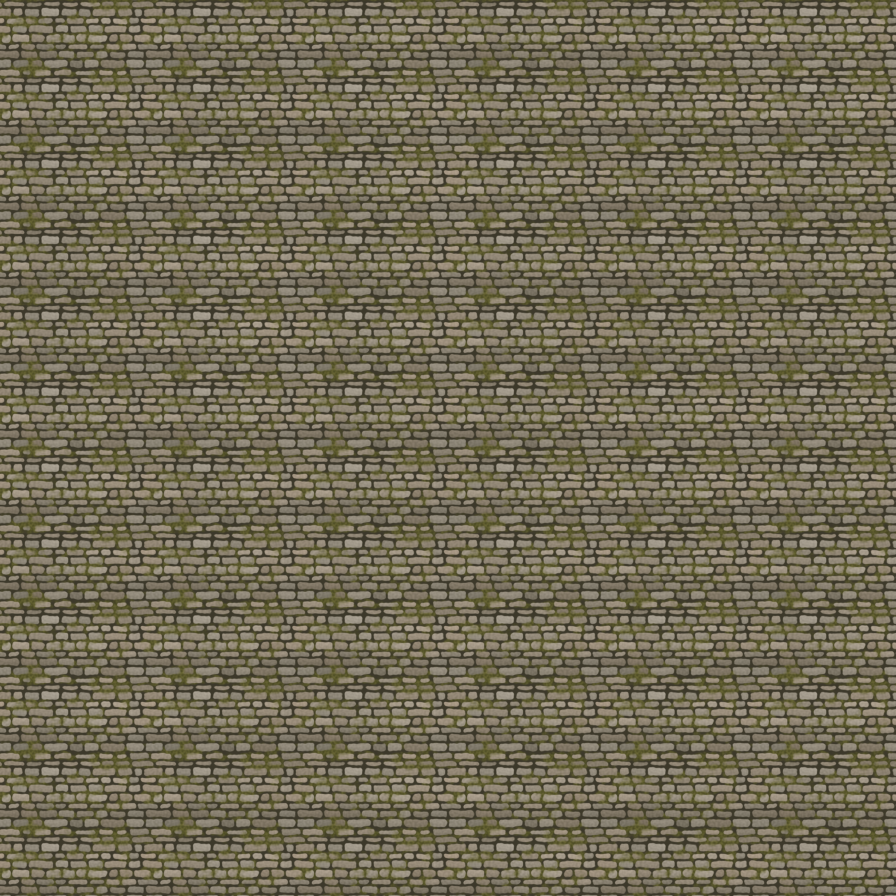
A WebGL 2 fragment shader for this texture:

```glsl
#version 300 es
precision highp float;
// Mossy dry-stone wall: one block of uneven stone courses, repeated over the canvas.
// Jittered joints bound each stone, a rounded box shapes it, and periodic
// gradient noise bends the courses, grains the faces and spreads the moss.
uniform vec2 u_resolution;
out vec4 outColor;

const vec2 REPEATS = vec2(5.91, 11.8);   // blocks across and down
const float COURSES = 9.0;               // stone courses in a block
const float BLOCK_ASPECT = 2.0;          // block width over height
const float MIN_STONES = 8.0;            // fewest stones in a course
const float COURSE_JITTER = 0.3;
const float STONE_JITTER = 0.55;
const float JOINT = 0.1;                 // half joint, in course heights
const float ROUNDING = 0.28;
const float WARP = 0.022;
const int SAMPLES = 3;                   // samples per pixel side

const vec3 STONE_DARK = vec3(0.42, 0.40, 0.345);
const vec3 STONE_LIGHT = vec3(0.66, 0.63, 0.575);
const vec3 STONE_WARM = vec3(1.04, 0.99, 0.95);
const vec3 MORTAR = vec3(0.235, 0.22, 0.165);
const vec3 MOSS_DARK = vec3(0.27, 0.27, 0.11);
const vec3 MOSS_LIGHT = vec3(0.42, 0.41, 0.20);

float hash(vec2 p) {
  vec3 q = fract(vec3(p.xyx) * vec3(0.1031, 0.1030, 0.0973));
  q += dot(q, q.yzx + 33.33);
  return fract((q.x + q.y) * q.z);
}

vec2 gradient(vec2 corner, vec2 period) {
  float angle = 6.2832 * hash(mod(corner, period) + 17.0 * period);
  return vec2(cos(angle), sin(angle));
}

// Gradient noise that wraps after a whole number of cells
float noise(vec2 p, vec2 period) {
  vec2 i = floor(p), f = p - i, e = vec2(1.0, 0.0);
  vec2 w = f * f * f * (f * (f * 6.0 - 15.0) + 10.0);
  float low = mix(dot(gradient(i, period), f),
                  dot(gradient(i + e, period), f - e), w.x);
  float high = mix(dot(gradient(i + e.yx, period), f - e.yx),
                   dot(gradient(i + 1.0, period), f - 1.0), w.x);
  return mix(low, high, w.y);
}

float blockNoise(vec2 block, vec2 cells) {
  return noise(block * cells, cells);
}

float joint(float i, float count, float seed, float jitter) {
  return i + jitter * (hash(vec2(mod(i, count), seed)) - 0.5);
}

// Jittered interval around x: wrapped index, start, end
vec3 interval(float x, float count, float seed, float jitter) {
  float i = floor(x);
  if (x < joint(i, count, seed, jitter)) i -= 1.0;
  else if (x > joint(i + 1.0, count, seed, jitter)) i += 1.0;
  return vec3(mod(i, count), joint(i, count, seed, jitter),
              joint(i + 1.0, count, seed, jitter));
}

float roundedBox(vec2 p, vec2 halfSize, float radius) {
  vec2 d = abs(p) - halfSize + radius;
  return length(max(d, 0.0)) + min(max(d.x, d.y), 0.0) - radius;
}

// Wall colour at a position counted in blocks from the upper left
vec3 wall(vec2 block, float pixel) {
  vec2 bent = block;
  bent.y += WARP * blockNoise(block, vec2(11.0, 5.0));
  bent.x += 0.5 * WARP * blockNoise(block, vec2(13.0, 9.0));
  vec2 local = fract(bent);

  // Course, then the stone within it
  float y = local.y * COURSES;
  vec3 course = interval(y, COURSES, 71.0, COURSE_JITTER);
  float rubble = step(COURSES - 1.5, course.x);
  float count = MIN_STONES + floor(3.0 * hash(vec2(course.x, 5.0)));
  float x = local.x * count + hash(vec2(course.x, 9.0)) + 0.5 * course.x;
  vec3 stone = interval(x, count, course.x + 20.0, STONE_JITTER);
  vec2 id = vec2(stone.x, course.x);

  // Rounded stone outline, in course heights
  vec2 scale = vec2(BLOCK_ASPECT * COURSES / count, 1.0);
  vec2 size = vec2(stone.z - stone.y, course.z - course.y) * scale;
  vec2 p = vec2(x - stone.y, y - course.y) * scale - 0.5 * size;
  float shrink = (0.07 + 0.16 * rubble) * hash(id + 41.0);
  float edge = roundedBox(p, 0.5 * size - JOINT - shrink, ROUNDING);
  edge += 0.09 * blockNoise(block, vec2(38.0, 19.0));
  float soft = 0.06 + 0.5 * pixel;
  float face = 1.0 - smoothstep(-soft, soft, edge);

  // Stone face: paler above the middle, lit top edge, shaded foot
  float pale = smoothstep(0.0, 0.16, local.y) * (1.0 - smoothstep(0.4, 0.8, local.y));
  float grain = blockNoise(block, vec2(64.0, 32.0));
  float tone = 0.2 + 0.3 * pale + 0.45 * hash(id + 3.0) + 0.25 * grain + 0.15 * rubble;
  tone -= 0.3 * p.y / size.y;
  tone += 0.12 * noise(block * vec2(0.9, 0.6), vec2(64.0));
  vec3 rock = mix(STONE_DARK, STONE_LIGHT, tone);
  rock *= mix(vec3(1.0), STONE_WARM, hash(id + 13.0));

  // Moss fills joints and creeps over some stones
  float growth = blockNoise(block, vec2(7.0, 5.0)) + 0.5 * blockNoise(block, vec2(22.0, 13.0));
  float moss = smoothstep(-0.2, 0.3, growth + 0.1 * rubble);
  vec3 green = mix(MOSS_DARK, MOSS_LIGHT, 0.5 + 0.9 * grain + 0.4 * growth);
  float creep = smoothstep(0.12, 0.55, growth) * smoothstep(-0.5, 0.1, edge);
  rock = mix(rock, green, 0.75 * creep);
  return mix(mix(MORTAR, green, 0.85 * moss), rock, face);
}

void main() {
  float pixel = REPEATS.y * COURSES / u_resolution.y / float(SAMPLES);
  vec3 sum = vec3(0.0);
  for (int i = 0; i < SAMPLES * SAMPLES; i++) {
    vec2 offset = (vec2(i % SAMPLES, i / SAMPLES) + 0.5) / float(SAMPLES) - 0.5;
    vec2 uv = (gl_FragCoord.xy + offset) / u_resolution;
    sum += wall(vec2(uv.x, 1.0 - uv.y) * REPEATS, pixel);
  }
  outColor = vec4(sum / float(SAMPLES * SAMPLES), 1.0);
}
```
